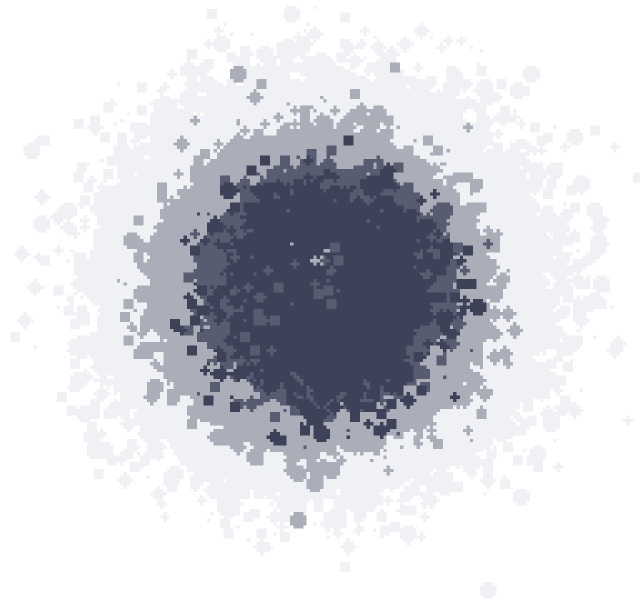
Reproduce this background procedurally as a Shadertoy shader.

```glsl
// A round cloud of pixelated ink spatter, dark at the heart and pale at the rim.

const float ROWS = 183.75;   // blocks along the canvas height
const float GRID = 4.0;      // blocks along one scatter cell
const vec2 MIDDLE = vec2(96.0, 91.875);

const vec3 PAPER = vec3(1.0);
const vec3 MIST  = vec3(0.941, 0.945, 0.957);
const vec3 ASH   = vec3(0.670, 0.680, 0.720);
const vec3 SLATE = vec3(0.345, 0.360, 0.440);
const vec3 INK   = vec3(0.240, 0.257, 0.345);

vec4 hash4(vec3 p) {
    vec4 q = fract(p.xyzx * vec4(0.1031, 0.1030, 0.0973, 0.1099));
    q += dot(q, q.wzxy + 33.33);
    return fract((q.xxyz + q.yzzw) * q.zywx);
}

// Layered sines, roughly -1 to 1
float lumps(vec2 p, float seed) {
    p += 2.5 * sin(p.yx * 0.23 + seed);
    float broad = sin(p.x * 0.31 + seed * 2.1) * sin(p.y * 0.27 - seed);
    float fine = sin(p.x * 0.62 + p.y * 0.45 + seed) * sin(p.y * 0.71 - p.x * 0.38);
    return 0.6 * broad + 0.4 * fine;
}

// Chance of ink: soft lumpy ellipse with a thin tail of strays
float density(vec2 p, vec2 center, vec2 radii, float fade, float lump, float seed) {
    float d = length((p - center) / radii);
    float body = 1.0 - smoothstep(1.0 - fade, 1.0 + fade, d + lump * lumps(p, seed));
    float tail = 0.03 * (1.0 - smoothstep(0.95, 1.45, d));
    return max(body, tail);
}

// Cellular scatter of block-aligned dots over a solid middle
float spatter(vec2 p, vec2 center, vec2 radii, float fade, float lump,
              float strength, float dotSize, float seed) {
    vec2 block = floor(p) + 0.5;
    if (length((block - center) / radii) > 1.7 + 3.0 / radii.y) return 0.0;
    if (strength * density(block, center, radii, fade, lump, seed) > 0.8) return 1.0;

    vec2 home = floor(block / GRID);
    for (int y = -1; y <= 1; y++)
    for (int x = -1; x <= 1; x++)
    for (int k = 0; k < 3; k++) {
        vec2 cell = home + vec2(x, y);
        vec4 h = hash4(vec3(cell, seed * 7.0 + float(k)));
        vec2 spot = floor((cell + h.xy) * GRID) + 0.5;
        if (length(block - spot) < mix(0.5, dotSize, h.z)) {
            float chance = strength * density(spot, center, radii, fade, lump, seed);
            if (h.w < chance) return 1.0;
        }
    }
    return 0.0;
}

vec3 paint(vec2 p) {
    vec3 color = PAPER;
    // Pale halo and grey ring
    color = mix(color, MIST, spatter(p, vec2(97, 98), vec2(77, 72), 0.19, 0.10, 1.0, 2.4, 1.0));
    color = mix(color, ASH, spatter(p, vec2(96, 96.5), vec2(55, 52.5), 0.14, 0.08, 1.0, 2.4, 2.0));
    color = mix(color, MIST, spatter(p, vec2(120, 53), vec2(4, 2), 0.4, 0.0, 0.6, 1.2, 3.0));
    // Dark heart
    color = mix(color, SLATE, spatter(p, vec2(98, 97.5), vec2(40, 39), 0.13, 0.08, 1.0, 2.3, 4.0));
    color = mix(color, INK, spatter(p, vec2(98, 95.5), vec2(36, 35), 0.26, 0.28, 1.0, 2.3, 5.0));
    // Worn patches and bright flecks within the heart
    color = mix(color, SLATE, spatter(p, vec2(76, 93), vec2(10, 14), 0.5, 0.4, 0.28, 1.9, 6.0));
    color = mix(color, SLATE, spatter(p, vec2(99, 101), vec2(4, 8), 0.4, 0.2, 0.75, 1.9, 7.0));
    color = mix(color, ASH, spatter(p, vec2(90, 111), vec2(6, 4), 0.5, 0.2, 0.4, 1.2, 8.0));
    color = mix(color, ASH, spatter(p, vec2(98, 105), vec2(5, 5), 0.5, 0.2, 0.3, 1.2, 9.0));
    return color;
}

void mainImage(out vec4 fragColor, in vec2 fragCoord) {
    float scale = ROWS / iResolution.y;
    vec2 p = (fragCoord - 0.5 * iResolution.xy) * scale + MIDDLE;

    // Four samples smooth the block edges
    vec3 color = vec3(0.0);
    for (int i = 0; i < 4; i++) {
        vec2 offset = vec2(i % 2, i / 2) * 0.5 - 0.25;
        color += 0.25 * paint(p + offset * scale);
    }
    fragColor = vec4(color, 1.0);
}
```
